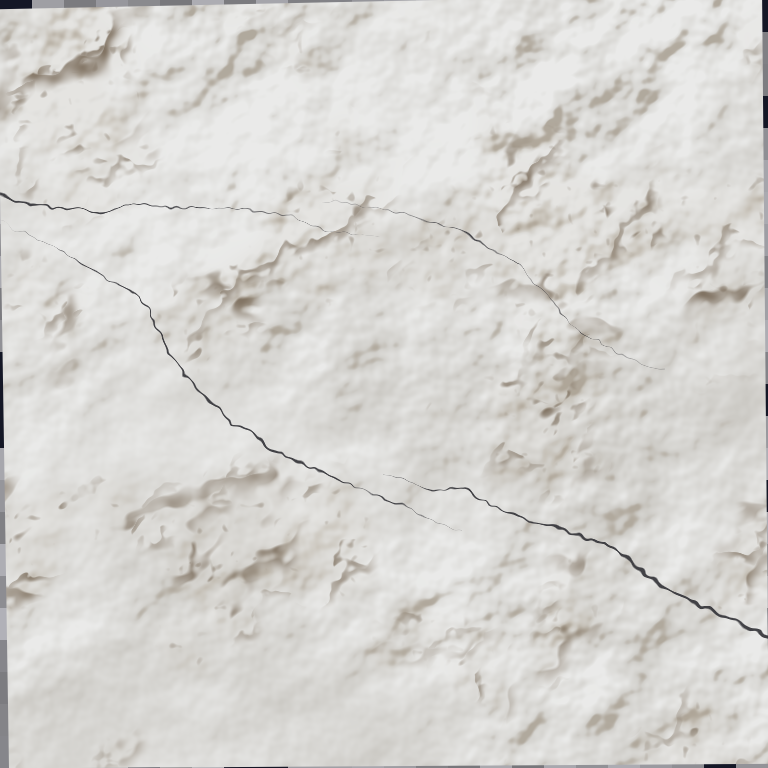
Give the GLSL for this texture, as a Shadertoy shader.

```glsl
const vec3 WHITE = vec3(0.916, 0.917, 0.912);
const vec3 GREY = vec3(0.80, 0.792, 0.772);
const vec3 STAIN = vec3(0.76, 0.73, 0.68);
const vec3 TAN = vec3(0.62, 0.575, 0.51);
const vec3 BROWN = vec3(0.46, 0.40, 0.33);
const vec3 CRACK = vec3(0.19, 0.19, 0.21);
const vec3 BACKDROP = vec3(0.58, 0.58, 0.60);
const vec3 NAVY = vec3(0.08, 0.09, 0.15);
const vec2 LIGHT = vec2(-0.6, 0.8);

vec2 hash2(vec2 p) {
    vec3 q = fract(p.xyx * vec3(0.1031, 0.1030, 0.0973));
    q += dot(q, q.yzx + 33.33);
    return fract((q.xx + q.yz) * q.zy);
}

// Gradient noise, roughly -0.7 to 0.7
float corner(vec2 cell, vec2 offset, vec2 f) {
    float angle = 6.2832 * hash2(cell + offset).x;
    return dot(vec2(cos(angle), sin(angle)), f - offset);
}

float noise(vec2 p) {
    vec2 i = floor(p), f = p - i;
    vec2 u = f * f * f * (f * (f * 6.0 - 15.0) + 10.0);
    float low = mix(corner(i, vec2(0, 0), f), corner(i, vec2(1, 0), f), u.x);
    float high = mix(corner(i, vec2(0, 1), f), corner(i, vec2(1, 1), f), u.x);
    return mix(low, high, u.y);
}

float fbm(vec2 p, int octaves, float gain) {
    float sum = 0.0, amp = 0.5;
    for (int i = 0; i < octaves; i++) {
        sum += amp * noise(p + 50.0);
        p = mat2(1.6, 1.2, -1.2, 1.6) * p + 17.3;
        amp *= gain;
    }
    return sum;
}

// Trowelled bumps, slightly drawn out along the rising diagonal
float plasterHeight(vec2 p, float scale) {
    vec2 q = mat2(0.82, -0.57, 0.57, 0.82) * p * vec2(0.92, 1.08) * scale;
    return fbm(q, 4, 0.48);
}

// Slope facing away from the light
float relief(vec2 p, float scale, float stepSize) {
    float rise = plasterHeight(p + LIGHT * stepSize, scale) - plasterHeight(p - LIGHT * stepSize, scale);
    return rise / (2.0 * stepSize * scale);
}

// Shadow under the shaded lip of raised patches
float crease(vec2 p, float scale, vec2 seed, float gate) {
    float edge = plasterHeight(p + seed, scale);
    float facing = smoothstep(0.05, 0.5, relief(p + seed, scale, 0.004));
    return gate * facing * smoothstep(-0.13, -0.01, edge) * (1.0 - smoothstep(0.0, 0.025, edge));
}

// Polyline of (x, y, half width); returns ink coverage
float crackLine(vec2 p, vec3 points[8], float pixel) {
    float ink = 0.0;
    for (int i = 0; i < 7; i++) {
        vec3 a = points[i], b = points[i + 1];
        vec2 along = b.xy - a.xy;
        float t = clamp(dot(p - a.xy, along) / dot(along, along), 0.0, 1.0);
        float width = 0.55 * mix(a.z, b.z, t) * (1.0 + 0.8 * noise(p * 45.0));
        float dist = length(p - a.xy - along * t);
        float cover = clamp((width - dist) / pixel + 0.5, 0.0, 1.0);
        ink = max(ink, cover * min(1.0, 2.0 * width / pixel));
    }
    return ink;
}

float cracks(vec2 p, float pixel) {
    vec3 upperLeft[8] = vec3[8](
        vec3(-0.02, 0.755, 0.0028), vec3(0.039, 0.732, 0.002), vec3(0.13, 0.725, 0.0017), vec3(0.17, 0.731, 0.0012),
        vec3(0.305, 0.728, 0.0009), vec3(0.378, 0.72, 0.0008), vec3(0.43, 0.697, 0.0006), vec3(0.495, 0.692, 0.0002));
    vec3 upperRight[8] = vec3[8](
        vec3(0.42, 0.737, 0.0003), vec3(0.495, 0.729, 0.0006), vec3(0.55, 0.715, 0.0008), vec3(0.6, 0.698, 0.0012),
        vec3(0.677, 0.655, 0.0008), vec3(0.755, 0.564, 0.0008), vec3(0.79, 0.548, 0.0006), vec3(0.865, 0.519, 0.0004));
    vec3 lowerLeft[8] = vec3[8](
        vec3(0.0, 0.714, 0.0002), vec3(0.104, 0.661, 0.001), vec3(0.182, 0.613, 0.0015), vec3(0.238, 0.512, 0.0019),
        vec3(0.306, 0.447, 0.0022), vec3(0.378, 0.404, 0.0024), vec3(0.462, 0.368, 0.0014), vec3(0.6, 0.307, 0.0003));
    vec3 lowerRight[8] = vec3[8](
        vec3(0.5, 0.385, 0.0004), vec3(0.555, 0.362, 0.0012), vec3(0.605, 0.362, 0.0017), vec3(0.69, 0.32, 0.0024),
        vec3(0.788, 0.294, 0.0026), vec3(0.84, 0.25, 0.0027), vec3(0.9, 0.216, 0.003), vec3(1.02, 0.162, 0.0034));
    p += 0.007 * vec2(noise(p * 24.0), noise(p * 24.0 + 9.0));
    p += 0.005 * vec2(noise(p * 75.0 + 3.0), noise(p * 75.0 + 40.0));
    float left = max(crackLine(p, upperLeft, pixel), crackLine(p, lowerLeft, pixel));
    return max(left, max(crackLine(p, upperRight, pixel), crackLine(p, lowerRight, pixel)));
}

// Signed distance inside the slightly turned slab
float slabInside(vec2 p) {
    float sides = min(p.x - 0.0155 * (0.69 - p.y) - 0.001, 1.0 - 0.009 * (p.y - 0.15) - p.x);
    return min(sides, min(0.988 + 0.021 * p.x - p.y, p.y - 0.006 * (p.x - 0.1)));
}

void mainImage(out vec4 fragColor, in vec2 fragCoord) {
    vec2 p = fragCoord / iResolution.xy;
    float pixel = 1.0 / iResolution.y;

    // Rough and smooth patches under one slanting light
    float rough = clamp(0.8 + noise(p * 3.5 + 12.0) + 0.35 * (p.x + p.y - 1.0), 0.35, 1.3);
    float shade = relief(p, 11.0, 0.004) * rough;
    float tone = 0.58 - 0.42 * shade + 1.1 * fbm(p * 3.2 + 5.0, 4, 0.6);
    tone += 0.2 * (p.y - 0.5) + 0.06 * noise(p * 130.0);
    vec3 color = mix(GREY, WHITE, clamp(tone, 0.0, 1.0));

    // Soft stains, shadowed hollows, creases and pits
    float patches = smoothstep(-0.05, 0.4, noise(p * 5.0 + 60.0) + 0.4 * noise(p * 17.0));
    color = mix(color, STAIN, patches * (0.12 + 0.45 * smoothstep(0.0, 0.9, shade)));
    color = mix(color, TAN, 0.6 * smoothstep(0.6, 1.6, shade));
    float folds = max(crease(p, 5.0, vec2(3.1, 7.4), patches), crease(p, 10.0, vec2(8.6, 2.3), 0.8 * patches));
    color = mix(color, BROWN, folds * (0.7 + 0.5 * noise(p * 40.0)));
    float pits = smoothstep(0.38, 0.58, noise(p * 60.0)) * patches;
    color = mix(color, BROWN, 0.4 * pits);
    color = mix(color, CRACK, 0.9 * cracks(p, pixel));

    // Blocky backdrop showing past the slab edge
    float block = hash2(floor(p * 24.0) + 7.0).x;
    vec3 backdrop = mix(BACKDROP * (0.8 + 0.5 * block), NAVY, step(0.8, block));
    color = mix(backdrop, color, clamp(slabInside(p) / pixel + 0.5, 0.0, 1.0));
    fragColor = vec4(color, 1.0);
}
```
